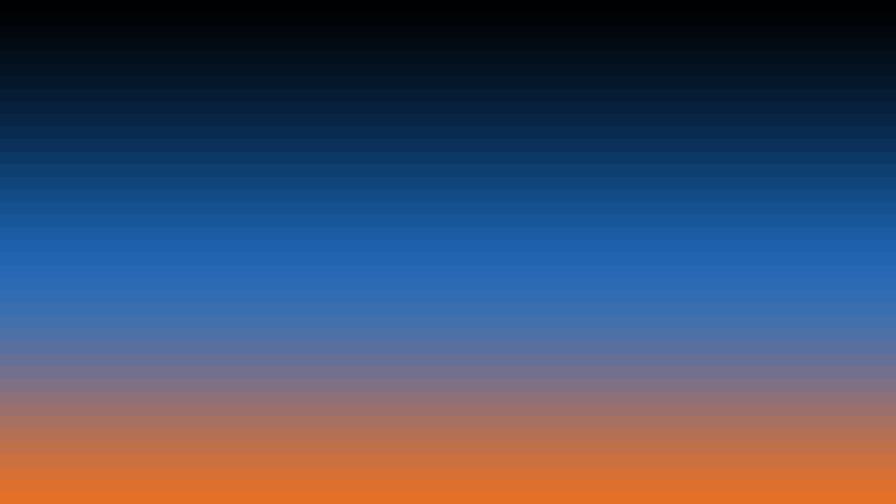
This background is drawn by a WebGL 2 fragment shader. Its source:

```glsl
#version 300 es
precision highp float;
// A twilight sky: an orange horizon melts through mauve into blue, then black.
// Evenly spaced colour stops are joined by a Catmull-Rom curve over the height,
// which rises in thin level bands so that the sky shows faint horizontal rows.

uniform vec2 u_resolution;
out vec4 fragColor;

const float BAND_COUNT = 40.0;
const int STOP_COUNT = 9;
const vec3 SKY_STOPS[STOP_COUNT] = vec3[STOP_COUNT](
    vec3(0.905, 0.440, 0.142),  // horizon orange
    vec3(0.732, 0.440, 0.308),  // copper
    vec3(0.475, 0.440, 0.535),  // mauve
    vec3(0.240, 0.435, 0.680),  // pale blue
    vec3(0.130, 0.385, 0.685),  // clear blue
    vec3(0.065, 0.283, 0.500),  // deep blue
    vec3(0.035, 0.157, 0.295),  // navy
    vec3(0.015, 0.065, 0.120),  // midnight
    vec3(0.000, 0.000, 0.000)   // zenith black
);

vec3 skyStop(int index) {
    return SKY_STOPS[clamp(index, 0, STOP_COUNT - 1)];
}

// Smooth curve from b to c, with slopes set by the neighbours a and d.
vec3 catmullRom(vec3 a, vec3 b, vec3 c, vec3 d, float t) {
    vec3 linear = c - a;
    vec3 square = 2.0 * a - 5.0 * b + 4.0 * c - d;
    vec3 cubic = 3.0 * (b - c) + d - a;
    return b + 0.5 * t * (linear + t * (square + t * cubic));
}

vec3 skyColor(float height) {
    float position = clamp(height, 0.0, 1.0) * float(STOP_COUNT - 1);
    int index = min(int(position), STOP_COUNT - 2);
    return catmullRom(skyStop(index - 1), skyStop(index),
                      skyStop(index + 1), skyStop(index + 2),
                      position - float(index));
}

// Height in level steps, each joined to the next over one pixel.
float bandedHeight(float height, float count, float pixel) {
    float position = height * count;
    float softness = pixel * count;
    float rise = clamp((fract(position) - 1.0) / softness + 1.0, 0.0, 1.0);
    return (floor(position) + 0.5 + rise) / count;
}

void main() {
    vec2 uv = gl_FragCoord.xy / u_resolution;
    float height = bandedHeight(uv.y, BAND_COUNT, 1.0 / u_resolution.y);
    fragColor = vec4(clamp(skyColor(height), 0.0, 1.0), 1.0);
}
```
